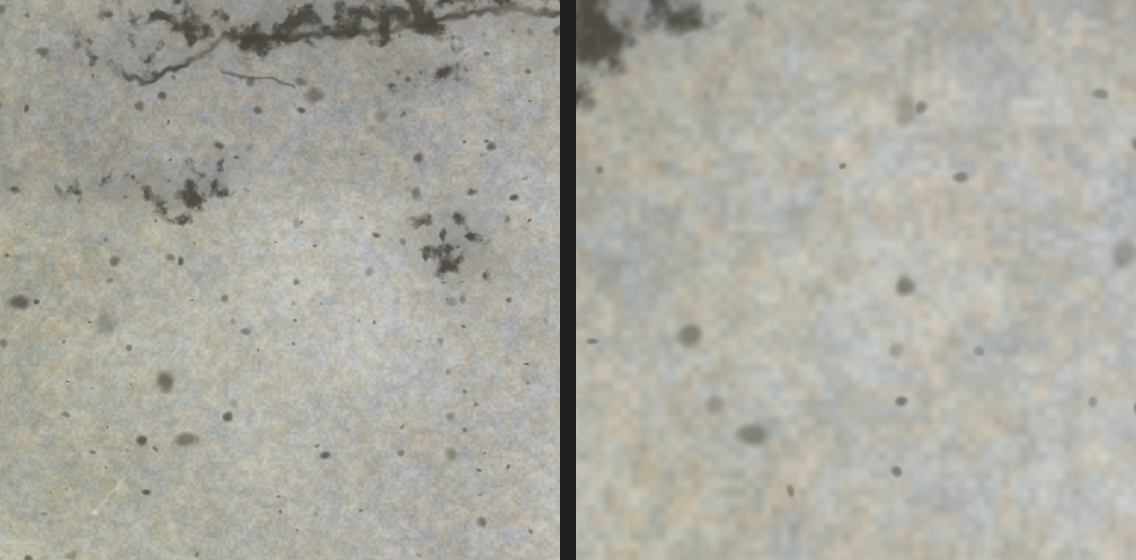
Left: the whole. Right: its middle third, enlarged.
A WebGL 1 fragment shader for this texture:

```glsl
precision highp float;
// Weathered concrete: a pale grainy slab with a grey upper half,
// soot-like mould in noisy zones, a ragged crack and scattered pits.
// Built from value noise, soft elliptical zones and jittered cells.
uniform vec2 u_resolution;

float hash(vec2 p) {
  vec3 q = fract(p.xyx * 0.1031);
  q += dot(q, q.yzx + 33.33);
  return fract((q.x + q.y) * q.z);
}

float noise(vec2 p) {
  vec2 i = floor(p), f = fract(p);
  f = f * f * (3.0 - 2.0 * f);
  return mix(mix(hash(i), hash(i + vec2(1.0, 0.0)), f.x),
             mix(hash(i + vec2(0.0, 1.0)), hash(i + 1.0), f.x), f.y);
}

float fbm(vec2 p) {
  float sum = 0.0, amp = 0.533;
  for (int i = 0; i < 4; i++) {
    sum += amp * noise(p);
    p = mat2(1.6, 1.2, -1.2, 1.6) * p + 17.3;
    amp *= 0.5;
  }
  return sum;
}

// Soft elliptical zone, 1 at its centre
float zone(vec2 p, vec2 centre, vec2 radius) {
  vec2 d = (p - centre) / radius;
  return exp(-dot(d, d));
}

float segment(vec2 p, vec2 a, vec2 b) {
  vec2 d = b - a;
  return length(p - a - d * clamp(dot(p - a, d) / dot(d, d), 0.0, 1.0));
}

// One jittered, slightly stretched pit in some of the cells
float pits(vec2 p, float cells, float share) {
  vec2 id = floor(p * cells);
  vec2 seed = id + cells * 3.7;
  vec2 centre = 0.25 + 0.5 * vec2(hash(seed), hash(seed + 41.0));
  vec2 d = fract(p * cells) - centre;
  d.y *= 0.7 + 0.8 * hash(seed + 83.0);
  float radius = mix(0.08, 0.19, hash(seed + 29.0));
  float depth = mix(0.35, 1.0, hash(seed + 57.0));
  return step(hash(seed + 71.0), share) * depth
       * (1.0 - smoothstep(radius * 0.3, radius * 1.15, length(d)));
}

void main() {
  vec2 p = gl_FragCoord.xy / u_resolution;
  vec2 wobble = vec2(fbm(p * 9.0), fbm(p * 9.0 + 50.0)) - 0.5;
  vec2 fine = vec2(noise(p * 70.0), noise(p * 70.0 + 90.0)) - 0.5;
  vec2 q = p + 0.1 * wobble;

  // Slab tint: olive at lower left, neutral at right, grey above
  vec3 olive = vec3(0.675, 0.67, 0.61);
  vec3 neutral = vec3(0.70, 0.695, 0.67);
  vec3 colour = mix(olive, neutral, smoothstep(0.1, 0.85, q.x + 0.25 * q.y));
  float veil = smoothstep(0.6, 0.72, q.y) * (1.0 - 0.65 * smoothstep(0.6, 0.9, q.x));
  veil *= 1.0 - 0.7 * zone(q, vec2(0.04, 0.9), vec2(0.1, 0.12));
  colour = mix(colour, vec3(0.595, 0.59, 0.57), 0.8 * veil);
  colour += 0.1 * (fbm(p * 6.0 + 8.0) - 0.5);
  colour += 0.03 * zone(q, vec2(0.5, 0.42), vec2(0.25, 0.14));

  // Fine grain with faint warm and cool mottling
  colour += 0.13 * (fbm(p * 65.0) - 0.5) + 0.07 * (noise(p * 190.0) - 0.5);
  colour += vec3(0.05, 0.0, -0.05) * (noise(p * 95.0 + 31.0) - 0.5);
  colour += vec3(0.03, 0.01, -0.03) * (noise(p * 24.0 + 7.0) - 0.5);

  // Mould gathers in zones and breaks up into speckles
  float grime = zone(q, vec2(0.72, 0.985), vec2(0.34, 0.055));
  grime += 0.75 * zone(q, vec2(0.55, 0.95), vec2(0.16, 0.035));
  grime += 0.75 * zone(q, vec2(0.77, 0.86), vec2(0.09, 0.035));
  grime += 0.9 * zone(q, vec2(0.36, 0.67), vec2(0.1, 0.055));
  grime += 0.65 * zone(q, vec2(0.2, 0.645), vec2(0.14, 0.035));
  grime += 0.95 * zone(q, vec2(0.82, 0.58), vec2(0.1, 0.075));
  grime += 0.8 * zone(q, vec2(0.03, 0.66), vec2(0.035, 0.03));
  grime += 0.45 * zone(q, vec2(0.25, 0.91), vec2(0.15, 0.06));
  grime = min(grime, 1.1);
  float speckle = smoothstep(0.7, 0.99, fbm(p * 38.0 + 13.0) + 0.32 * grime);
  speckle *= smoothstep(0.0, 0.4, grime);
  colour = mix(colour, vec3(0.47, 0.46, 0.44), 0.45 * min(grime, 1.0));
  colour = mix(colour, vec3(0.26, 0.25, 0.22), 0.85 * speckle);

  // Ragged crack: a notch at left that climbs to a long upper seam
  vec2 c = p + 0.025 * wobble + 0.012 * fine;
  float seam = min(0.85 + 0.55 * abs(c.x - 0.26), 0.935 + 0.05 * smoothstep(0.55, 0.95, c.x));
  float crack = 1.0 - smoothstep(0.001, 0.011, abs(c.y - seam));
  crack *= smoothstep(0.18, 0.24, c.x) * (0.35 + 0.65 * noise(p * 28.0));
  float hairline = 1.0 - smoothstep(0.0, 0.006, segment(c, vec2(0.4, 0.88), vec2(0.53, 0.845)));
  colour = mix(colour, vec3(0.27, 0.25, 0.22), max(0.85 * crack, 0.45 * hairline));

  // Scattered pits in three sizes
  vec2 s = p + 0.006 * fine;
  float pit = max(pits(s, 8.0, 0.22) * 0.9, pits(s + 0.37, 15.0, 0.2));
  pit = max(pit, 0.75 * pits(s + 0.71, 27.0, 0.12));
  colour = mix(colour, vec3(0.3, 0.28, 0.24), 0.8 * pit);

  // Pale scratch with a chipped end
  float scratch = 1.0 - smoothstep(0.0, 0.005, segment(c, vec2(0.17, 0.085), vec2(0.23, 0.145)));
  float chip = zone(p, vec2(0.17, 0.085), vec2(0.006));
  colour = mix(colour, vec3(0.85, 0.85, 0.83), max(0.4 * scratch, 0.8 * chip));

  gl_FragColor = vec4(clamp(colour, 0.0, 1.0), 1.0);
}
```
